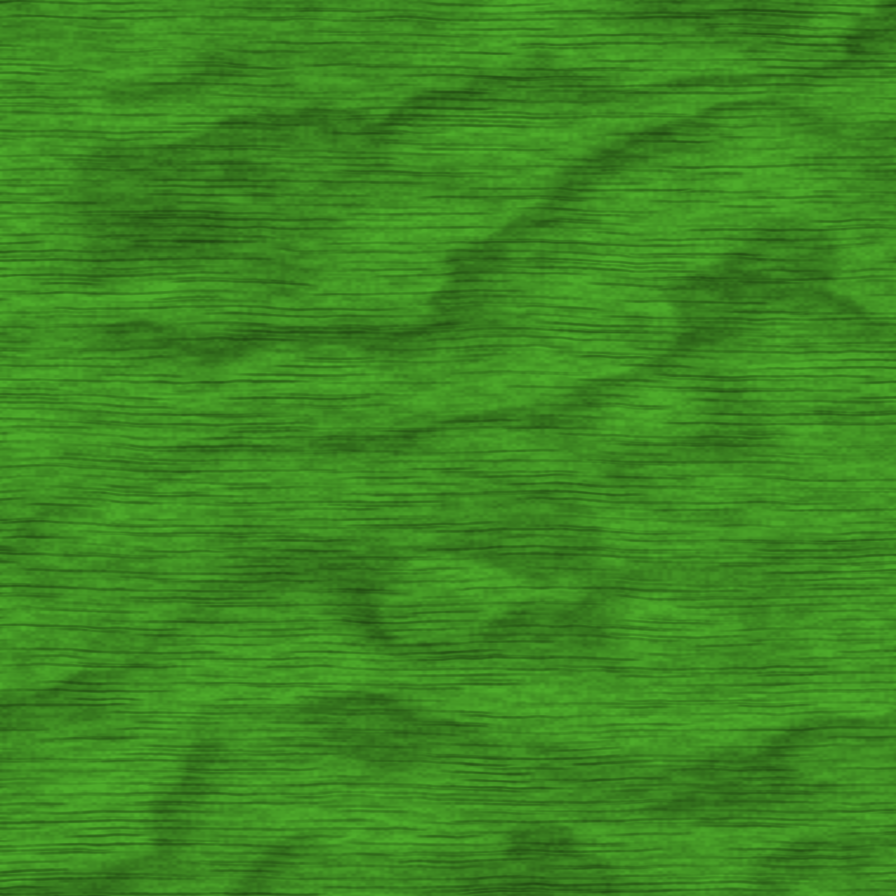
Reproduce this texture procedurally as a three.js fragment shader.

```glsl
varying vec2 vUv;

const vec3 BASE_GREEN = vec3(0.240, 0.530, 0.132);
const float BASE_TONE = 1.13;

// Broad figure of the wood
const vec2 FIGURE_SCALE = vec2(4.0, 7.5);
const float FIGURE_WARP = 2.7;
const float RINGS_UP = 6.0;
const float RING_TILT = 1.2;
const float RING_DEPTH = 0.25;
const vec2 BLOTCH_SCALE = vec2(7.0, 19.0);
const float BLOTCH_DEPTH = 0.25;

// Fine dark pores
const float PORE_ROWS = 112.0;
const float PORE_WIDTH = 0.0026;
const float PORE_DEPTH = 0.31;
const float PORE_SWAY = 0.014;
const float DASHES_ACROSS = 13.0;

// Fibres and speckle
const vec2 FIBRE_SCALE = vec2(38.0, 210.0);
const float FIBRE_DEPTH = 0.20;
const vec2 SPECKLE_SCALE = vec2(190.0, 300.0);
const float SPECKLE_DEPTH = 0.14;

float hash(vec2 p) {
  vec3 q = fract(vec3(p.xyx) * 0.1031);
  q += dot(q, q.yzx + 33.33);
  return fract((q.x + q.y) * q.z);
}

float noise(vec2 p) {
  vec2 cell = floor(p);
  vec2 f = fract(p);
  f = f * f * f * (f * (f * 6.0 - 15.0) + 10.0);
  float low = mix(hash(cell), hash(cell + vec2(1.0, 0.0)), f.x);
  float high = mix(hash(cell + vec2(0.0, 1.0)), hash(cell + vec2(1.0)), f.x);
  return mix(low, high, f.y);
}

float fbm(vec2 p) {
  float sum = 0.0;
  float weight = 0.55;
  for (int i = 0; i < 4; i++) {
    sum += weight * noise(p);
    p = mat2(1.9, 0.4, -0.4, 1.9) * p + 17.3;
    weight *= 0.45;
  }
  return sum;
}

// Meandering bands, soft on one side and crisper on the other
float ringShade(vec2 p) {
  float height = p.y * RINGS_UP - p.x * RING_TILT;
  height += FIGURE_WARP * fbm(p * FIGURE_SCALE + 4.7);
  float phase = fract(height);
  float band = smoothstep(0.3, 0.8, phase) * (1.0 - smoothstep(0.8, 1.0, phase));
  float strength = smoothstep(0.2, 0.8, noise(p * vec2(5.0, 9.0) + 31.0));
  return band * mix(0.3, 1.0, strength);
}

// One thin line per row, broken into dashes of varying length
float poreRows(vec2 p, float rows, float seed) {
  float y = p.y * rows;
  float row = floor(y);
  float centre = mix(0.35, 0.65, hash(vec2(row, seed)));
  float gap = abs(fract(y) - centre) / rows;
  float line = 1.0 - smoothstep(0.1 * PORE_WIDTH, PORE_WIDTH, gap);
  float along = p.x * DASHES_ACROSS + 60.0 * hash(vec2(row, seed + 9.0));
  float dash = smoothstep(0.28, 0.72, noise(vec2(along, row + seed)));
  return line * dash;
}

void main() {
  vec2 p = vUv;

  // Grain lines sway gently with the figure
  vec2 grain = p;
  grain.y += PORE_SWAY * (fbm(p * vec2(5.0, 6.0) + 12.0) - 0.5);
  grain.y += 0.1 * PORE_SWAY * noise(p * vec2(45.0, 90.0));

  float pores = poreRows(grain, PORE_ROWS, 3.0);
  vec2 slanted = grain + vec2(0.0, 0.003 + 0.012 * p.x);
  pores = max(pores, 0.7 * poreRows(slanted, PORE_ROWS * 0.73, 41.0));
  float poreStrength = mix(0.5, 1.0, noise(p * vec2(9.0, 16.0) + 70.0));

  float tone = BASE_TONE;
  tone -= RING_DEPTH * ringShade(p);
  tone -= BLOTCH_DEPTH * (fbm(p * BLOTCH_SCALE + 53.0) - 0.45);
  tone -= FIBRE_DEPTH * (noise(grain * FIBRE_SCALE) - 0.5);
  tone -= SPECKLE_DEPTH * (noise(p * SPECKLE_SCALE) - 0.5);
  tone *= 1.0 - PORE_DEPTH * poreStrength * pores;

  gl_FragColor = vec4(BASE_GREEN * clamp(tone, 0.55, 1.27), 1.0);
}
```
